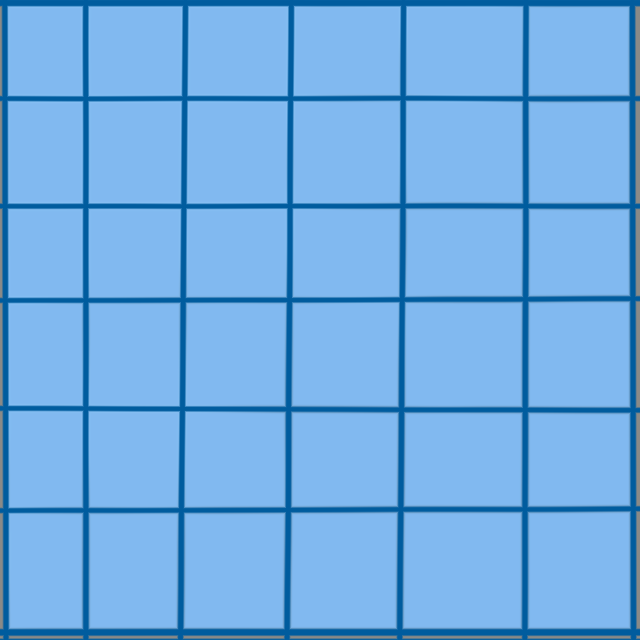
This pattern is drawn by a Shadertoy shader. Its source:

```glsl
const int LINES = 7;
const vec3 TILE_COLOR = vec3(0.505, 0.727, 0.942);
const vec3 LINE_COLOR = vec3(0.0, 0.36, 0.62);
const vec3 MARGIN_COLOR = vec3(0.54, 0.54, 0.53);
const vec3 LIGHT_FRINGE = vec3(0.60, 0.81, 0.98);
const vec3 GREY_FRINGE = vec3(0.36, 0.50, 0.60);

const float COLUMN_HALF_WIDTH = 0.0045;
const float ROW_HALF_WIDTH = 0.0040;
const float OUTER_ROW_EXTRA = 0.0013;
const float SOFTNESS = 0.0019;
const float FRINGE_REACH = 0.0022;
const float FRINGE_STRENGTH = 0.45;
const float WOBBLE = 0.0012;
const float WOBBLE_FREQUENCY = 4.0;
const float BOTTOM_EDGE_WIDTH = 0.002;

// Uneven spacing: line centres at opposite ends of the canvas
const float COLUMN_BOTTOM[LINES] = float[](0.0095, 0.134, 0.282, 0.449, 0.625, 0.820, 0.990);
const float COLUMN_TOP[LINES] = float[](0.0075, 0.134, 0.290, 0.455, 0.631, 0.822, 0.988);
const float ROW_LEFT[LINES] = float[](0.012, 0.202, 0.362, 0.530, 0.678, 0.846, 0.9955);
const float ROW_RIGHT[LINES] = float[](0.012, 0.205, 0.359, 0.533, 0.678, 0.846, 0.9955);

float hash(vec2 p) {
    return fract(sin(dot(p, vec2(127.1, 311.7))) * 43758.5453);
}

vec2 gradient(vec2 cell) {
    float angle = 6.28318 * hash(cell);
    return vec2(cos(angle), sin(angle));
}

float gradientNoise(vec2 p) {
    vec2 cell = floor(p);
    vec2 f = fract(p);
    vec2 u = f * f * f * (f * (f * 6.0 - 15.0) + 10.0);
    float a = dot(gradient(cell), f);
    float b = dot(gradient(cell + vec2(1, 0)), f - vec2(1, 0));
    float c = dot(gradient(cell + vec2(0, 1)), f - vec2(0, 1));
    float d = dot(gradient(cell + vec2(1, 1)), f - vec2(1, 1));
    return mix(mix(a, b, u.x), mix(c, d, u.x), u.y);
}

// Small drift of a line along its length
float wobble(float along, float seed) {
    return WOBBLE * gradientNoise(vec2(along * WOBBLE_FREQUENCY, seed * 7.3 + 0.5));
}

// Signed distance to the edge of the nearest grid line
float gridDistance(vec2 uv) {
    float nearest = 1.0;
    for (int i = 0; i < LINES; i++) {
        float id = float(i);
        bool outer = i == 0 || i == LINES - 1;
        float steadiness = outer ? 0.2 : 1.0;
        float x = mix(COLUMN_BOTTOM[i], COLUMN_TOP[i], uv.y) + steadiness * wobble(uv.y, id);
        float y = mix(ROW_LEFT[i], ROW_RIGHT[i], uv.x) + steadiness * wobble(uv.x, id + 20.0);
        float rowHalfWidth = ROW_HALF_WIDTH + (outer ? OUTER_ROW_EXTRA : 0.0);
        nearest = min(nearest, abs(uv.x - x) - COLUMN_HALF_WIDTH);
        nearest = min(nearest, abs(uv.y - y) - rowHalfWidth);
    }
    return min(nearest, uv.y - BOTTOM_EDGE_WIDTH);
}

void mainImage(out vec4 fragColor, in vec2 fragCoord) {
    vec2 uv = fragCoord / iResolution.xy;
    float soft = max(SOFTNESS, 0.75 / iResolution.y);
    float d = gridDistance(uv);

    // Tiles inside the frame, bare margin outside it
    float left = mix(COLUMN_BOTTOM[0], COLUMN_TOP[0], uv.y);
    float right = mix(COLUMN_BOTTOM[LINES - 1], COLUMN_TOP[LINES - 1], uv.y);
    float inside = step(left, uv.x) * step(uv.x, right) * step(ROW_LEFT[0], uv.y);
    vec3 color = mix(MARGIN_COLOR, TILE_COLOR, inside);

    // Fringe shifts from light at the upper left to grey at the lower right
    float aging = uv.x - uv.y + 0.6 * gradientNoise(uv * 5.0);
    vec3 fringeColor = mix(LIGHT_FRINGE, GREY_FRINGE, smoothstep(-0.4, 0.3, aging));
    float fringe = exp(-pow(max(d, 0.0) / FRINGE_REACH, 2.0));
    color = mix(color, fringeColor, FRINGE_STRENGTH * fringe * inside);

    // Grid lines
    color = mix(color, LINE_COLOR, 1.0 - smoothstep(-soft, soft, d));
    fragColor = vec4(color, 1.0);
}
```
